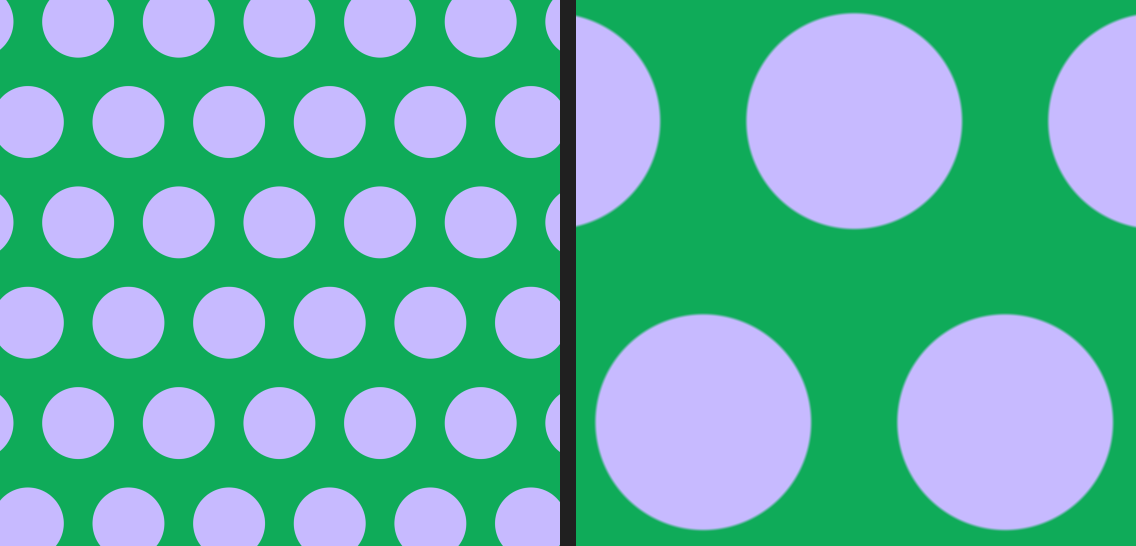
Left, the full canvas; right, a detail of the centre.
Write a WebGL 2 fragment shader that draws this pattern.

```glsl
#version 300 es
precision highp float;
// Flat lilac dots on green, in rows that shift by half a step.
// Each pixel finds its nearest row, then its nearest dot in that row,
// and shades a smooth-edged disc by distance. Unit: canvas width.

uniform vec2 u_resolution;
out vec4 outColor;

const vec3 GREEN = vec3(0.06, 0.67, 0.35);
const vec3 LILAC = vec3(0.78, 0.73, 1.00);
const vec2 PITCH = vec2(0.1797, 0.1792);      // dot spacing, row spacing
const vec2 FIRST_DOT = vec2(0.0497, 0.0403);  // centre of the lower left dot
const float RADIUS = 0.0642;
const float ROW_SHIFT = 0.5;                  // shift of odd rows, in dot spacings
const float EDGE_SOFTNESS = 0.0012;           // half width of the edge blend

// Signed distance to the nearest dot of the staggered grid
float dotDistance(vec2 p) {
    vec2 cell = (p - FIRST_DOT) / PITCH;
    float row = floor(cell.y + 0.5);
    cell.x -= ROW_SHIFT * mod(row, 2.0);
    vec2 offset = fract(cell + 0.5) - 0.5;
    return length(offset * PITCH) - RADIUS;
}

void main() {
    vec2 p = gl_FragCoord.xy / u_resolution.x;

    // Never blend over less than about a pixel
    float soft = max(EDGE_SOFTNESS, 0.6 / u_resolution.x);
    float coverage = 1.0 - smoothstep(-soft, soft, dotDistance(p));

    outColor = vec4(mix(GREEN, LILAC, coverage), 1.0);
}
```
